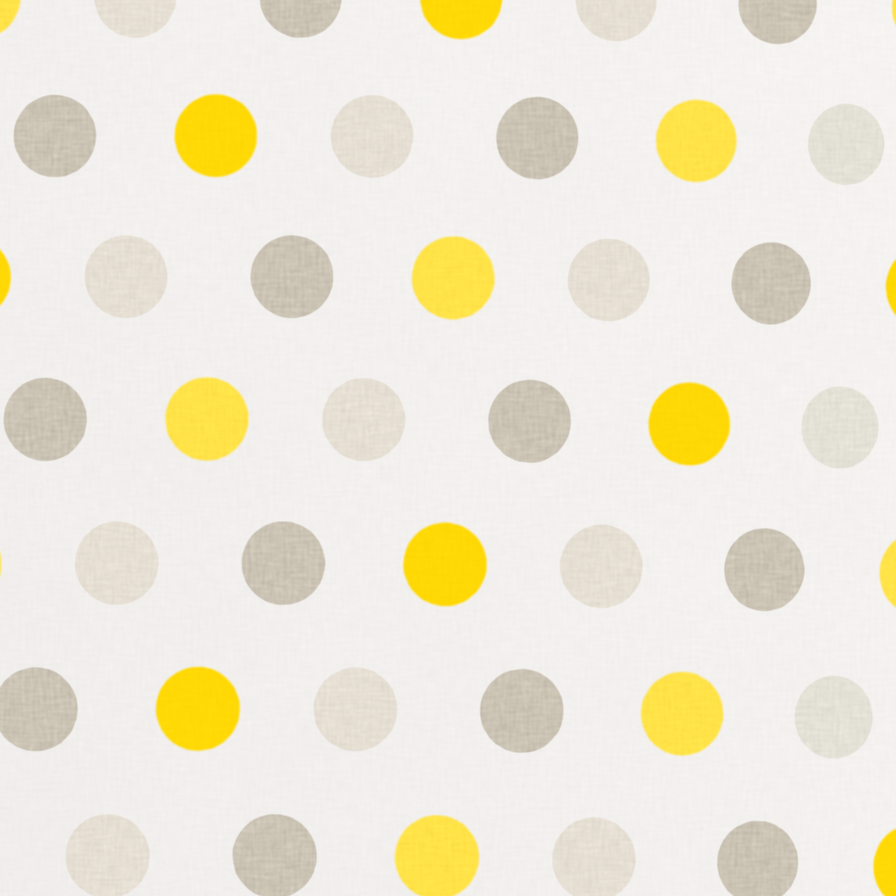
Give the GLSL for this pattern, as a WebGL 1 fragment shader.

```glsl
precision highp float;

// Printed cotton: staggered rows of dots in taupe, yellow and beige on white.
// A loop visits every dot of a slightly skewed, stretched lattice; gradient
// noise supplies the woven threads, the faint mottling and the soft dot rims.

uniform vec2 u_resolution;

const vec3 CLOTH = vec3(0.952, 0.943, 0.935);
const float ROWS = 7.0;
const float COLUMNS = 7.0;

vec2 hashGradient(vec2 cell) {
  vec3 h = fract(cell.xyx * vec3(0.1031, 0.1030, 0.0973));
  h += dot(h, h.yzx + 33.33);
  return 2.0 * fract((h.xx + h.yz) * h.zy) - 1.0;
}

float gradientNoise(vec2 p) {
  vec2 i = floor(p);
  vec2 f = p - i;
  vec2 w = f * f * f * (f * (f * 6.0 - 15.0) + 10.0);
  float a = dot(hashGradient(i), f);
  float b = dot(hashGradient(i + vec2(1.0, 0.0)), f - vec2(1.0, 0.0));
  float c = dot(hashGradient(i + vec2(0.0, 1.0)), f - vec2(0.0, 1.0));
  float d = dot(hashGradient(i + 1.0), f - 1.0);
  return mix(mix(a, b, w.x), mix(c, d, w.x), w.y);
}

// Crossed horizontal and vertical threads
float weave(vec2 p) {
  return gradientNoise(p * vec2(45.0, 250.0))
       + gradientNoise(p * vec2(250.0, 45.0) + 71.0)
       + 0.6 * gradientNoise(p * 210.0 + 19.0);
}

// Grows only close to the right side, where the cloth turns away
float rightEdge(float x) {
  return pow(max(x, 0.0), 6.0);
}

// 0 taupe, 1 yellow, 2 beige; alternate rows shift the cycle
float inkIndex(float column, float stagger) {
  return mod(column + 2.0 * stagger, 3.0);
}

// Dot centre, measured from the top left
vec2 dotCentre(float row, float column, float stagger, float ink) {
  float q = row - 1.0;
  float pitch = 0.1797 + 0.00033 * q;
  float x = 0.0612 - 0.00534 * q + pitch * (column + 0.5 * stagger);
  x -= 0.0052 * step(1.5, ink) + 0.013 * rightEdge(x);
  float y = 0.1523 + 0.15625 * q + 0.00091 * q * q;
  y += x * (0.0182 * x - 0.0078);
  return vec2(x, y);
}

// Signed distance to a nearly round ellipse
float ellipseDistance(vec2 p, vec2 radii) {
  return (length(p / radii) - 1.0) * radii.y;
}

// Ink colour, with the strength of its thread grain in alpha
vec4 inkColour(float ink, float row, float column, float x) {
  if (ink < 0.5) return vec4(0.795, 0.765, 0.705, 0.045);
  if (ink < 1.5) {
    float group = floor((column + 1.0) / 3.0) + floor((row - 1.0) / 2.0);
    float pale = mod(group, 2.0);
    return mix(vec4(1.0, 0.85, 0.02, 0.012), vec4(1.0, 0.89, 0.28, 0.022), pale);
  }
  vec3 beige = mix(vec3(0.90, 0.872, 0.828), vec3(0.89, 0.885, 0.84),
                   smoothstep(0.75, 0.92, x));
  return vec4(beige, 0.03);
}

void main() {
  vec2 p = gl_FragCoord.xy / u_resolution;
  p.y = 1.0 - p.y;
  float pixel = 1.0 / min(u_resolution.x, u_resolution.y);

  // Cloth with a gentle light from the upper right
  float threads = weave(p);
  float mottling = gradientNoise(p * 7.0);
  vec3 colour = CLOTH + 0.012 * (p.x - 0.5) - 0.008 * (p.y - 0.5);
  colour += 0.012 * threads + 0.005 * mottling;

  // Printed dots
  float wobble = 0.0007 * gradientNoise(p * 90.0);
  for (float row = 0.0; row < ROWS; row++) {
    float stagger = 1.0 - mod(row, 2.0);
    for (float i = 0.0; i < COLUMNS; i++) {
      float column = i - 1.0;
      float ink = inkIndex(column, stagger);
      vec2 centre = dotCentre(row, column, stagger, ink);
      float radius = mix(0.0458, 0.0470, centre.y);
      vec2 radii = radius - vec2(0.005, 0.001) * rightEdge(centre.x);
      float d = ellipseDistance(p - centre, radii) + wobble;

      float isYellow = step(0.5, ink) * step(ink, 1.5);
      float softness = max(mix(0.0013, 0.0022, isYellow), pixel);
      float coverage = 1.0 - smoothstep(-softness, softness, d);
      vec4 dye = inkColour(ink, row, column, centre.x);
      vec3 printed = dye.rgb + dye.a * threads + 0.006 * mottling;
      colour = mix(colour, printed, coverage);
    }
  }
  gl_FragColor = vec4(clamp(colour, 0.0, 1.0), 1.0);
}
```
